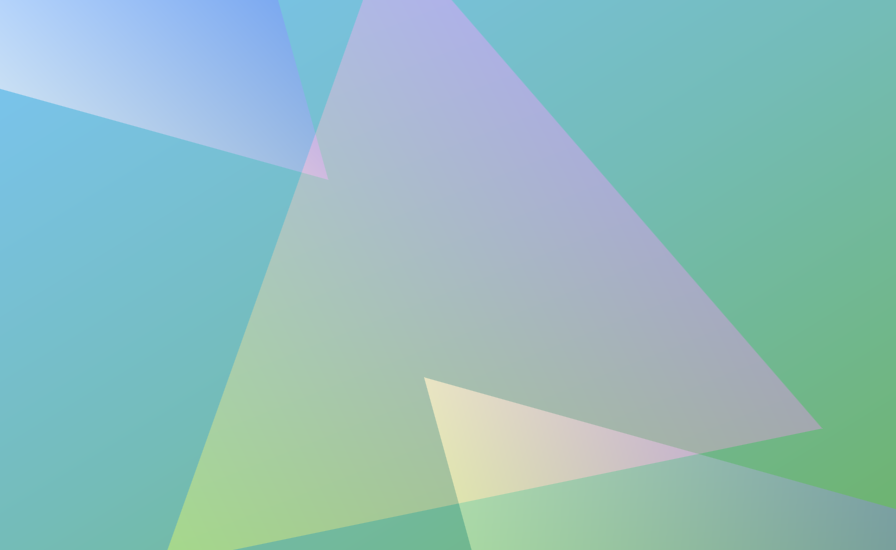
Write a WebGL 2 fragment shader that draws this background.

```glsl
#version 300 es
precision highp float;

uniform vec2 u_resolution;
out vec4 outColor;

// Diagonal background ramp
#define SKY   vec3(0.480, 0.770, 0.960)
#define TEAL  vec3(0.455, 0.737, 0.720)
#define LEAF  vec3(0.430, 0.702, 0.420)
#define TINT_STRENGTH 1.0

float cross2(vec2 a, vec2 b) {
    return a.x * b.y - a.y * b.x;
}

// Barycentric weights of p in the triangle a, b, c
vec3 barycentric(vec2 p, vec2 a, vec2 b, vec2 c) {
    vec3 areas = vec3(cross2(b - p, c - p), cross2(c - p, a - p), cross2(a - p, b - p));
    return areas / cross2(b - a, c - a);
}

// Light added by a translucent triangle, blended between its corner tints
vec3 triangleTint(vec2 p, vec2 a, vec2 b, vec2 c, mat3 cornerTints) {
    vec3 weights = barycentric(p, a, b, c);
    vec3 edges = clamp(weights / fwidth(weights) + 0.5, 0.0, 1.0);
    float coverage = min(edges.x, min(edges.y, edges.z));
    return TINT_STRENGTH * coverage * (cornerTints * weights);
}

vec3 background(vec2 uv) {
    float t = 0.5 * (uv.x + 1.0 - uv.y);
    vec3 upper = mix(SKY, TEAL, clamp(2.0 * t, 0.0, 1.0));
    return mix(upper, LEAF, clamp(2.0 * t - 1.0, 0.0, 1.0));
}

void main() {
    // Canvas height is one unit
    vec2 p = gl_FragCoord.xy / u_resolution.y;
    vec3 color = background(gl_FragCoord.xy / u_resolution);

    // Pale blue sheet in the upper left
    color += triangleTint(p, vec2(0.597, 0.673), vec2(-0.597, 1.004), vec2(0.414, 1.327),
        mat3(0.14, -0.023, 0.085,  0.48, 0.243, -0.015,  -0.112, -0.169, 0.03));

    // Large central sheet: lilac, mauve and lime corners
    color += triangleTint(p, vec2(0.707, 1.132), vec2(1.495, 0.221), vec2(0.295, -0.0265),
        mat3(0.22, -0.055, 0.056,  0.20, -0.055, 0.175,  0.198, 0.12, -0.12));

    // Cream sheet in the lower right
    color += triangleTint(p, vec2(0.771, 0.314), vec2(2.06, -0.046), vec2(0.945, -0.318),
        mat3(0.26, 0.14, 0.08,  -0.06, -0.19, 0.25,  0.17, 0.11, 0.07));

    outColor = vec4(clamp(color, 0.0, 1.0), 1.0);
}
```
